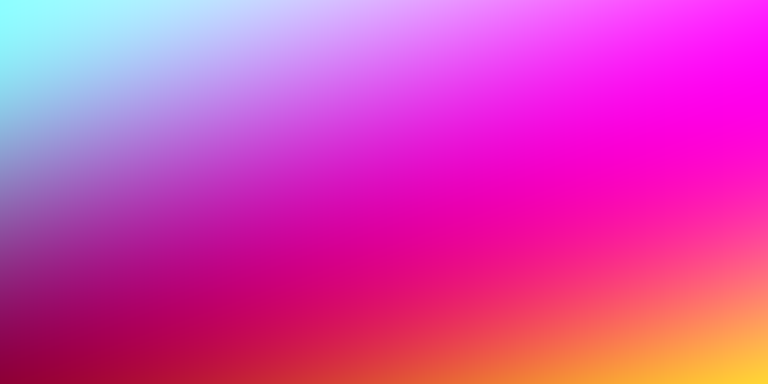
A Shadertoy shader for this background:

```glsl
// A soft four-corner blend: cyan, magenta, crimson and amber.
// Each channel is one cosine wave: red runs across, blue runs up,
// and green rises on both sides of a slanted valley.

#define RED_SPAN 1.47      // red phase from the right edge to the left
#define BLUE_SPAN 2.20     // blue phase from the top edge to the bottom
#define GREEN_RATE 3.14    // green phase per unit of height off the valley
#define VALLEY_BASE 0.02   // valley height at the left edge
#define VALLEY_SLOPE 0.72  // valley rise across the canvas

// Cosine wave in 0..1 that peaks at phase zero
vec3 cosineWave(vec3 phase) {
    return 0.5 + 0.5 * cos(phase);
}

void mainImage(out vec4 fragColor, in vec2 fragCoord) {
    vec2 uv = fragCoord / iResolution.xy;

    // Signed height above the line where green vanishes
    float valleyOffset = uv.y - (VALLEY_BASE + VALLEY_SLOPE * uv.x);

    // Phase of each channel
    vec3 phase = vec3(
        RED_SPAN * (1.0 - uv.x),
        GREEN_RATE * valleyOffset,
        BLUE_SPAN * (1.0 - uv.y));

    // Green is inverted, so its minimum lies along the valley
    vec3 color = cosineWave(phase);
    color.g = 1.0 - color.g;

    fragColor = vec4(color, 1.0);
}
```
